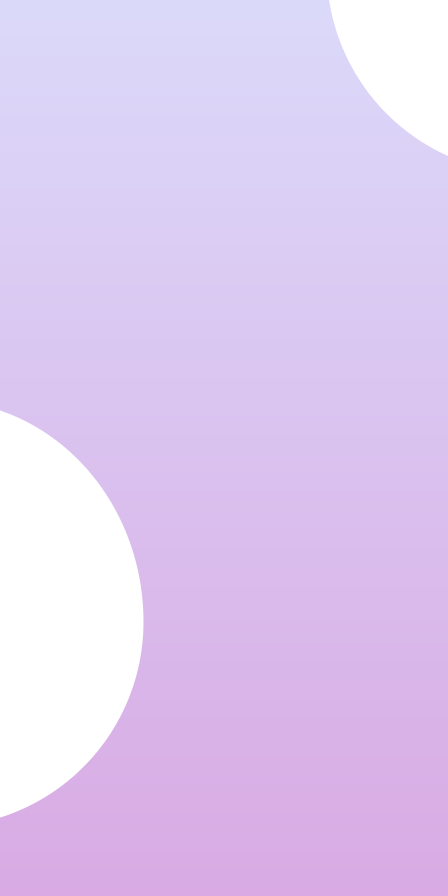
This background is drawn by a Shadertoy shader. Its source:

```glsl
// A soft vertical gradient from lilac up to pale periwinkle, with two white
// egg shapes cut off by the canvas borders. Each egg joins a circular lower
// half to a taller elliptical upper half, with edges smoothed by distance.

// Lengths are in canvas widths, with the origin at the lower left.
const vec3 BOTTOM_COLOR = vec3(0.850, 0.667, 0.893);
const vec3 TOP_COLOR = vec3(0.860, 0.853, 0.980);
const vec3 EGG_COLOR = vec3(1.0);

const vec2 LEFT_EGG_CENTER = vec2(-0.138, 0.612);
const vec2 RIGHT_EGG_CENTER = vec2(1.1875, 2.070);
const float EGG_RADIUS = 0.4583;
const float EGG_TOP_HEIGHT = 0.4948;

// Approximate signed distance to an egg, negative inside.
float eggDistance(vec2 p, vec2 center) {
    vec2 q = p - center;
    vec2 radii = vec2(EGG_RADIUS, q.y > 0.0 ? EGG_TOP_HEIGHT : EGG_RADIUS);
    float scaled = length(q / radii);
    float slope = length(q / (radii * radii));
    return scaled * (scaled - 1.0) / max(slope, 1e-4);
}

void mainImage(out vec4 fragColor, in vec2 fragCoord) {
    vec2 p = fragCoord / iResolution.x;
    float pixel = 1.0 / iResolution.x;

    // Background gradient
    vec3 color = mix(BOTTOM_COLOR, TOP_COLOR, fragCoord.y / iResolution.y);

    // White eggs
    float egg = min(eggDistance(p, LEFT_EGG_CENTER),
                    eggDistance(p, RIGHT_EGG_CENTER));
    float coverage = clamp(0.5 - egg / pixel, 0.0, 1.0);
    color = mix(color, EGG_COLOR, coverage);

    fragColor = vec4(color, 1.0);
}
```
